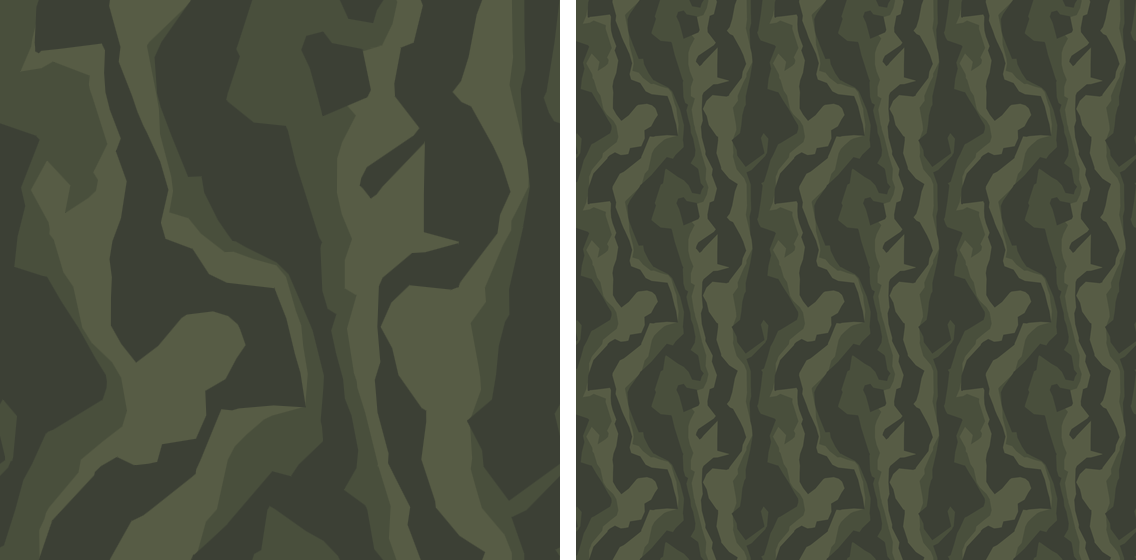
Left, the tile; right, the same tile 3 across and 3 down.
Give the GLSL for this pattern, as a Shadertoy shader.

```glsl
// Seamless angular camouflage: upright, faceted bands in three olive greens.

const vec3 DARK_OLIVE  = vec3(0.235, 0.251, 0.208);
const vec3 MID_OLIVE   = vec3(0.286, 0.310, 0.236);
const vec3 LIGHT_OLIVE = vec3(0.343, 0.362, 0.270);

const float MESH_CELLS = 12.0;   // even, so the alternating diagonals wrap
const float WAVES = 2.0;         // whole band cycles across the canvas
const float TAU = 6.2831853;

// Integer hash of a lattice cell and a seed, returned in 0..1.
vec2 hash2(vec2 cell, float seed) {
    uvec3 v = uvec3(uint(cell.x), uint(cell.y), uint(seed));
    v = v * 1664525u + 1013904223u;
    v.x += v.y * v.z; v.y += v.z * v.x; v.z += v.x * v.y;
    v ^= v >> 16u;
    v.x += v.y * v.z; v.y += v.z * v.x;
    return vec2(v.xy & 0xffffu) / 65535.0;
}

// Contribution of one lattice corner, wrapped to the period.
float cornerSlope(vec2 cell, vec2 toPoint, vec2 period, float seed) {
    float angle = TAU * hash2(mod(cell, period), seed).x;
    return dot(vec2(cos(angle), sin(angle)), toPoint);
}

// Gradient noise that repeats after one canvas.
float gradientNoise(vec2 uv, vec2 period, float seed) {
    vec2 p = uv * period + 0.37 * seed;
    vec2 i = floor(p), f = p - i;
    vec2 u = f * f * f * (f * (f * 6.0 - 15.0) + 10.0);
    vec2 e = vec2(1.0, 0.0);
    float low = mix(cornerSlope(i, f, period, seed),
                    cornerSlope(i + e.xy, f - e.xy, period, seed), u.x);
    float high = mix(cornerSlope(i + e.yx, f - e.yx, period, seed),
                     cornerSlope(i + e.xx, f - e.xx, period, seed), u.x);
    return mix(low, high, u.y);
}

// Jittered position of a mesh vertex, in mesh cells.
vec2 meshVertex(vec2 id) {
    return id + 0.48 * (hash2(mod(id, MESH_CELLS), 1.0) - 0.5);
}

// Values at a vertex: band phase, band half width, offset of the inner split.
vec3 bandFields(vec2 id, vec2 vertex) {
    vec2 uv = vertex / MESH_CELLS;
    float phase = WAVES * uv.x
                + 0.95 * gradientNoise(uv, vec2(3.0, 2.0), 2.0)
                + 0.35 * gradientNoise(uv, vec2(6.0, 4.0), 3.0)
                + 0.08 * (hash2(mod(id, MESH_CELLS), 4.0).x - 0.5);
    float halfWidth = 0.265 + 0.5 * gradientNoise(uv, vec2(5.0, 4.0), 5.0);
    float split = 0.6 * gradientNoise(uv, vec2(4.0, 3.0), 6.0);
    return vec3(phase, halfWidth, split);
}

float cross2(vec2 a, vec2 b) { return a.x * b.y - a.y * b.x; }

// Weights of the three triangle corners at point p.
vec3 barycentric(vec2 p, vec2 a, vec2 b, vec2 c) {
    float area = cross2(b - a, c - a);
    float wb = cross2(p - a, c - a) / area;
    float wc = cross2(b - a, p - a) / area;
    return vec3(1.0 - wb - wc, wb, wc);
}

// Interpolates the fields linearly in the triangle holding p: straight contours.
vec3 facetedFields(vec2 p) {
    for (int k = 0; k < 18; k++) {
        int n = k / 2;
        vec2 cell = floor(p) + vec2(n % 3, n / 3) - 1.0;
        float parity = mod(cell.x + cell.y, 2.0);
        vec2 start = vec2(parity, 0.0);
        vec2 end = 1.0 - start;
        vec2 side = k % 2 == 0 ? vec2(end.x, start.y) : vec2(start.x, end.y);
        vec2 ia = cell + start, ib = cell + end, ic = cell + side;
        vec2 a = meshVertex(ia), b = meshVertex(ib), c = meshVertex(ic);
        vec3 w = barycentric(p, a, b, c);
        if (min(w.x, min(w.y, w.z)) >= -0.0001) {
            return w.x * bandFields(ia, a) + w.y * bandFields(ib, b)
                 + w.z * bandFields(ic, c);
        }
    }
    return vec3(0.0);
}

// Antialiased step at zero.
float coverage(float d) {
    return clamp(0.5 + d / max(fwidth(d), 0.00001), 0.0, 1.0);
}

void mainImage(out vec4 fragColor, in vec2 fragCoord) {
    vec2 uv = fragCoord / iResolution.xy;
    vec3 fields = facetedFields(uv * MESH_CELLS);

    // Mirrored wave: dark, light, mid, dark, mid, light, and round again.
    float wave = 2.0 * abs(fract(fields.x) - 0.5);
    float band = coverage(fields.y - abs(wave - 0.5));
    float light = coverage(0.5 + fields.z - wave);

    vec3 color = mix(DARK_OLIVE, mix(MID_OLIVE, LIGHT_OLIVE, light), band);
    fragColor = vec4(color, 1.0);
}
```
